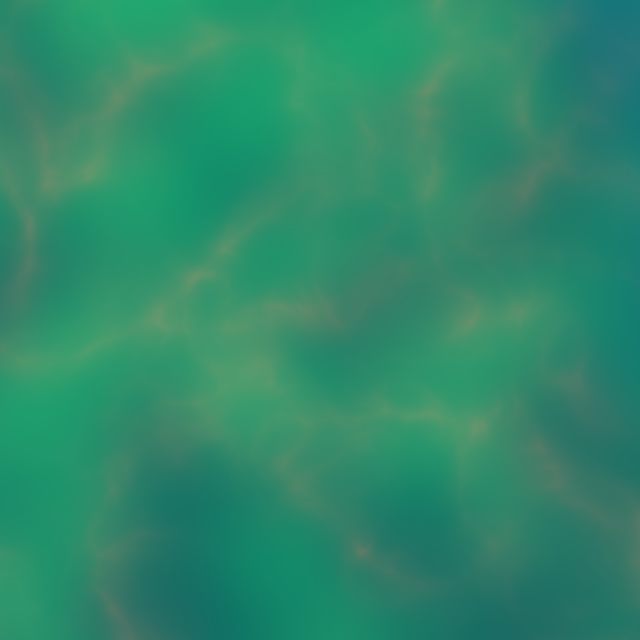
A Shadertoy shader for this texture:

```glsl
// Random unit gradient for a lattice point
vec2 latticeGradient(vec2 cell) {
    uvec2 q = uvec2(ivec2(cell) + 4096);
    uint h = q.x * 1597334677u ^ q.y * 3812015801u;
    h = (h ^ (h >> 15)) * 2246822519u;
    h = (h ^ (h >> 13)) * 3266489917u;
    h ^= h >> 16;
    float angle = float(h & 65535u) / 65536.0 * 6.28318;
    return vec2(cos(angle), sin(angle));
}

// Signed gradient noise with quintic blending
float gradientNoise(vec2 p) {
    vec2 cell = floor(p), f = p - cell;
    vec2 blend = f * f * f * (f * (f * 6.0 - 15.0) + 10.0);
    vec2 e = vec2(1.0, 0.0);
    float bottom = mix(dot(latticeGradient(cell), f),
                       dot(latticeGradient(cell + e.xy), f - e.xy), blend.x);
    float top = mix(dot(latticeGradient(cell + e.yx), f - e.yx),
                    dot(latticeGradient(cell + e.xx), f - e.xx), blend.x);
    return mix(bottom, top, blend.y);
}

// Ridged layers: fine wisps grow mostly along the broad veins
float veins(vec2 p) {
    float sum = 0.0, amplitude = 0.45, weight = 1.0;
    for (int octave = 0; octave < 5; octave++) {
        float n = gradientNoise(p);
        float ridge = max(0.0, 1.03 - 2.0 * sqrt(n * n + 0.0004));
        weight *= ridge;
        sum += amplitude * weight;
        amplitude *= 0.58;
        p = mat2(1.6, 1.2, -1.2, 1.6) * p + 7.3;
    }
    return sum;
}

void mainImage(out vec4 fragColor, in vec2 fragCoord) {
    vec2 uv = fragCoord / iResolution.xy;
    vec2 p = fragCoord / iResolution.y;

    // Broad light and dark clouds, brighter towards the upper left
    float glow = 0.43 + 0.8 * gradientNoise(p * 2.1 + 3.7)
                      + 0.5 * gradientNoise(p * 4.3 + 11.2)
                      + dot(uv - 0.5, vec2(-0.25, 0.45));
    vec3 deepTeal = vec3(0.06, 0.42, 0.39);
    vec3 emerald = vec3(0.08, 0.66, 0.435);
    vec3 color = mix(deepTeal, emerald, smoothstep(-0.15, 1.05, glow));

    // Blue haze in the upper right
    float haze = dot(uv, vec2(0.8, 0.45)) + 0.25 * gradientNoise(p * 2.7 + 19.4);
    haze = smoothstep(0.87, 1.27, haze);
    color = mix(color, vec3(0.03, 0.44, 0.50), 0.75 * haze);

    // Faint warm veins that fade in and out along their length
    vec2 warp = vec2(gradientNoise(p * 5.0 + 31.6), gradientNoise(p * 5.0 + 47.1));
    float vein = veins(p * 3.2 + 0.2 * warp + 5.4);
    float strength = 0.88 + 0.7 * gradientNoise(p * 3.6 + 61.8);
    float warmth = (0.15 * vein + 0.2 * vein * vein) * strength * (1.0 - 0.6 * haze);
    color += vec3(1.0, 0.03, 0.02) * warmth;

    fragColor = vec4(color, 1.0);
}
```
